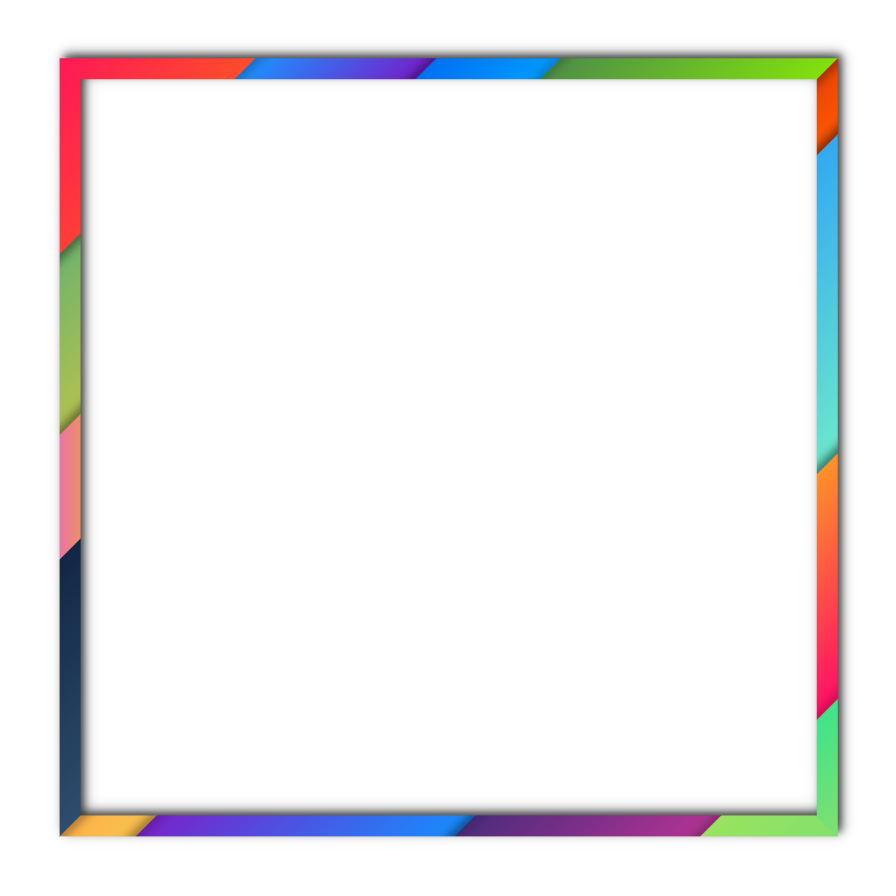
A WebGL 2 fragment shader for this background:

```glsl
#version 300 es
precision highp float;
// A square frame of diagonally cut gradient ribbons with a soft shadow on white.
uniform vec2 u_resolution;
out vec4 fragColor;

const vec2 CENTER = vec2(0.5007);
const float OUTER = 0.4342;
const float INNER = 0.4108;
const vec2 SHADOW_OFFSET = vec2(0.0048);
const float SHADOW_BLUR = 0.0056;
const float SHADOW_ALPHA = 0.78;
const float FOLD_WIDTH = 0.012;

// Signed distance to a square, using the larger axis
float squareDistance(vec2 p, float halfSize) {
  vec2 d = abs(p) - halfSize;
  return max(d.x, d.y);
}

// Square blurred along each axis by a logistic falloff
float blurredSquare(vec2 p, float halfSize, float blur) {
  vec2 e = 1.0 / (1.0 + exp(clamp((abs(p) - halfSize) * 1.7 / blur, -40.0, 40.0)));
  return e.x * e.y;
}

// Lay one ribbon over the previous ones; fold darkens its start and end
vec3 ribbon(vec3 under, float s, float px, vec2 span, vec3 from, vec3 to, vec2 fold) {
  float t = clamp((s - span.x) / (span.y - span.x), 0.0, 1.0);
  vec2 gap = max(vec2(s - span.x, span.y - s), 0.0) / FOLD_WIDTH;
  vec2 shade = 1.0 - fold * exp(-gap * gap);
  vec3 color = mix(from, to, t) * shade.x * shade.y;
  return mix(under, color, smoothstep(-px, px, s - span.x));
}

// Ribbons along the top and right sides
vec3 upperStrand(float s, float px) {
  vec3 c = vec3(1.0);
  c = ribbon(c, s, px, vec2(0.13, 0.350), vec3(1.00, 0.09, 0.34), vec3(1.00, 0.30, 0.17), vec2(0.0));
  c = ribbon(c, s, px, vec2(0.350, 0.552), vec3(0.11, 0.57, 1.00), vec3(0.46, 0.12, 0.79), vec2(0.2, 0.3));
  c = ribbon(c, s, px, vec2(0.552, 0.691), vec3(0.00, 0.44, 0.95), vec3(0.00, 0.61, 1.00), vec2(0.0, 0.15));
  c = ribbon(c, s, px, vec2(0.691, 1.000), vec3(0.31, 0.56, 0.28), vec3(0.51, 0.88, 0.05), vec2(0.15, 0.0));
  c = ribbon(c, s, px, vec2(1.000, 1.085), vec3(0.92, 0.27, 0.02), vec3(1.00, 0.34, 0.00), vec2(0.25, 0.4));
  c = ribbon(c, s, px, vec2(1.085, 1.441), vec3(0.20, 0.66, 0.95), vec3(0.42, 0.91, 0.80), vec2(0.0, 0.4));
  c = ribbon(c, s, px, vec2(1.441, 1.715), vec3(1.00, 0.57, 0.16), vec3(1.00, 0.05, 0.40), vec2(0.0, 0.15));
  return ribbon(c, s, px, vec2(1.715, 1.87), vec3(0.25, 0.89, 0.54), vec3(0.51, 0.88, 0.43), vec2(0.0));
}

// Ribbons along the left and bottom sides
vec3 lowerStrand(float s, float px, float across) {
  vec3 pink = mix(vec3(0.93, 0.45, 0.64), vec3(0.92, 0.56, 0.41), across);
  vec3 c = vec3(1.0);
  c = ribbon(c, s, px, vec2(0.13, 0.350), vec3(1.00, 0.09, 0.34), vec3(1.00, 0.24, 0.22), vec2(0.0));
  c = ribbon(c, s, px, vec2(0.350, 0.552), vec3(0.44, 0.70, 0.42), vec3(0.70, 0.76, 0.31), vec2(0.35, 0.35));
  c = ribbon(c, s, px, vec2(0.552, 0.691), pink, pink, vec2(0.0));
  c = ribbon(c, s, px, vec2(0.691, 1.000), vec3(0.07, 0.15, 0.27), vec3(0.18, 0.30, 0.43), vec2(0.0));
  c = ribbon(c, s, px, vec2(1.000, 1.085), vec3(1.00, 0.70, 0.28), vec3(0.97, 0.76, 0.31), vec2(0.25, 0.3));
  c = ribbon(c, s, px, vec2(1.085, 1.441), vec3(0.47, 0.14, 0.79), vec3(0.09, 0.55, 1.00), vec2(0.15, 0.35));
  c = ribbon(c, s, px, vec2(1.441, 1.715), vec3(0.30, 0.17, 0.49), vec3(0.70, 0.20, 0.58), vec2(0.1, 0.2));
  return ribbon(c, s, px, vec2(1.715, 1.87), vec3(0.60, 0.89, 0.37), vec3(0.51, 0.88, 0.43), vec2(0.0));
}

void main() {
  vec2 uv = gl_FragCoord.xy / u_resolution;
  float px = 1.0 / min(u_resolution.x, u_resolution.y);
  vec2 p = uv - CENTER;

  // Diagonal coordinate runs from the top left to the bottom right
  float s = uv.x + 1.0 - uv.y;
  float across = clamp((p.x + OUTER) / (OUTER - INNER), 0.0, 1.0);
  float upper = smoothstep(-px, px, uv.x + uv.y - 1.0);
  vec3 ribbons = mix(lowerStrand(s, px, across), upperStrand(s, px), upper);

  // Soft shadow of the frame on the white ground
  vec2 q = p - SHADOW_OFFSET;
  float shadow = blurredSquare(q, OUTER, SHADOW_BLUR) - blurredSquare(q, INNER, SHADOW_BLUR);
  vec3 color = vec3(1.0 - SHADOW_ALPHA * clamp(shadow, 0.0, 1.0));

  // Frame body with smooth edges
  float ring = max(squareDistance(p, OUTER), -squareDistance(p, INNER));
  color = mix(color, ribbons, 1.0 - smoothstep(-0.5 * px, 0.5 * px, ring));
  fragColor = vec4(color, 1.0);
}
```
